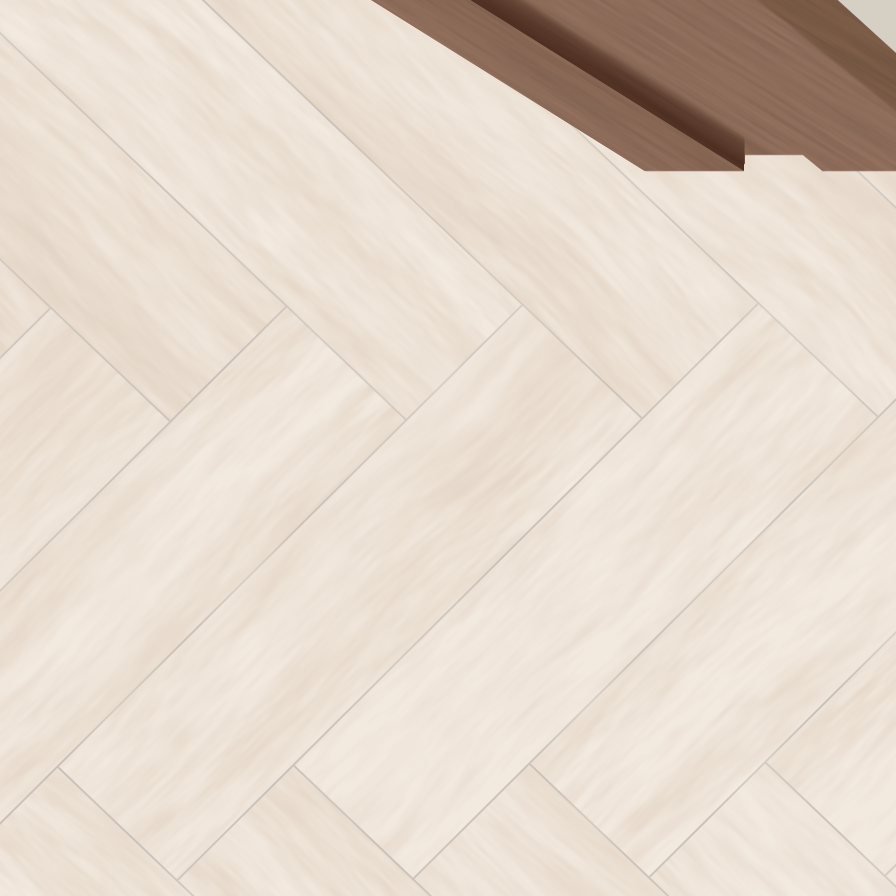
Give the GLSL for this texture, as a Shadertoy shader.

```glsl
// Pale oak herringbone floor, with the foot of a brown wooden cabinet at the upper right.

const vec2 ORIGIN = vec2(0.5833, 0.660);       // a corner where planks meet
const vec2 STEP_DOWN = vec2(0.1335, -0.1272);  // one plank width, down to the right
const vec2 STEP_UP = vec2(0.1298, 0.1289);     // one plank width, up to the right
const float PLANK_LENGTH = 4.0;                // in plank widths
const float SEAM_HALF_WIDTH = 0.006;

const vec3 OAK_LIGHT = vec3(0.950, 0.915, 0.875);
const vec3 OAK_TAN = vec3(0.870, 0.805, 0.735);
const vec3 SEAM_GREY = vec3(0.775, 0.745, 0.715);
const vec3 BROWN = vec3(0.55, 0.42, 0.35);
const vec3 BROWN_SHADE = vec3(0.47, 0.35, 0.27);
const vec3 BROWN_DARK = vec3(0.30, 0.18, 0.13);
const vec3 WALL = vec3(0.84, 0.81, 0.77);

float hash(vec2 p) {
    vec3 q = fract(p.xyx * 0.1031);
    q += dot(q, q.yzx + 33.33);
    return fract((q.x + q.y) * q.z);
}

float noise(vec2 p) {
    vec2 i = floor(p), f = fract(p);
    f = f * f * (3.0 - 2.0 * f);
    return mix(mix(hash(i), hash(i + vec2(1, 0)), f.x),
               mix(hash(i + vec2(0, 1)), hash(i + vec2(1, 1)), f.x), f.y);
}

float fbm(vec2 p) {
    float sum = 0.0, gain = 0.5;
    for (int i = 0; i < 4; i++) {
        sum += gain * noise(p);
        p = p * 2.03 + 17.3;
        gain *= 0.5;
    }
    return sum;
}

float cover(float d, float blur) {
    return smoothstep(-blur, blur, d);
}

// xy: position along and across the plank, zw: plank id
vec4 herringbone(vec2 uv) {
    vec2 cell = floor(uv), f = uv - cell;
    float k = mod(cell.x - cell.y + 3.0, 8.0);
    if (k < 3.5) return vec4(f.x + k, f.y, cell - vec2(k, 0.0));
    k = 7.0 - k;
    return vec4(f.y + k, f.x, cell - vec2(0.0, k) + 71.0);
}

// 0 is pale wood, 1 is the deepest tan
float oakGrain(vec2 plank, vec2 id) {
    float tone = hash(id);
    vec2 g = plank + vec2(tone, hash(id + 9.0)) * 40.0;
    g.y += 0.16 * noise(g * vec2(0.9, 1.6));
    float bands = smoothstep(0.30, 0.70, fbm(g * vec2(0.45, 4.0)));
    float streaks = fbm(g * vec2(2.5, 16.0)) - 0.47;
    float pores = noise(g * vec2(7.0, 38.0)) - 0.5;
    float patches = noise(g * vec2(0.8, 1.7));
    return 0.06 + 0.15 * tone + 0.30 * bands + 0.50 * streaks
         + pores * (0.10 + 0.20 * patches);
}

vec3 oakFloor(vec2 p, float pixel) {
    vec4 plank = herringbone(inverse(mat2(STEP_DOWN, STEP_UP)) * (p - ORIGIN));
    float shade = oakGrain(plank.xy, plank.zw) + 0.12 * (p.y - 0.4);
    vec3 color = mix(OAK_LIGHT, OAK_TAN, clamp(shade, 0.0, 1.0));

    // fine joints, fainter in places
    vec2 gap = min(plank.xy, vec2(PLANK_LENGTH, 1.0) - plank.xy);
    float blur = 0.6 * pixel / length(STEP_UP);
    float seam = 1.0 - cover(min(gap.x, gap.y) - SEAM_HALF_WIDTH, blur);
    return mix(color, SEAM_GREY, seam * mix(0.5, 0.95, noise(p * 14.0)));
}

vec3 cabinetColor(vec2 p, float pixel) {
    float depth = 1.0 - p.y;
    float slant = p.x - 1.6 * depth;
    float side = p.x - 1.24 * depth;
    float grain = fbm(vec2(p.x + depth, slant * 2.0) * vec2(9.0, 70.0)) - 0.47;

    // front rail, recessed groove, then the shaded side
    vec3 color = mix(BROWN, BROWN_SHADE, 0.35 * cover(slant - 0.47, 0.05));
    float groove = cover(slant - 0.525, pixel) * (1.0 - cover(slant - 0.580, 0.014));
    groove *= 1.0 - cover(p.x - 0.831, pixel);
    color = mix(color, BROWN_DARK, groove * mix(0.95, 0.65, smoothstep(0.535, 0.575, slant)));
    color = mix(color, BROWN, cover(slant - 0.59, 0.012));
    color = mix(color, BROWN_SHADE, cover(side - 0.846, 0.004));
    return color * (1.0 + 0.16 * grain);
}

// cut-out under the cabinet: flat, with a step and a short bevel
float cabinetBase(float x, float pixel) {
    float bevel = 1.0 - clamp((x - 0.896) / 0.022, 0.0, 1.0);
    return 0.809 + 0.018 * bevel * cover(x - 0.831, pixel);
}

void mainImage(out vec4 fragColor, in vec2 fragCoord) {
    vec2 p = fragCoord / iResolution.xy;
    float pixel = 1.0 / iResolution.y;
    float depth = 1.0 - p.y;

    vec3 color = oakFloor(p, pixel);
    vec3 cabinet = cabinetColor(p, pixel);
    cabinet = mix(cabinet, WALL, cover(p.x - 1.1 * depth - 0.935, pixel));
    float mask = cover(p.x - 1.6 * depth - 0.414, pixel)
               * cover(p.y - cabinetBase(p.x, pixel), pixel);
    fragColor = vec4(mix(color, cabinet, mask), 1.0);
}
```
